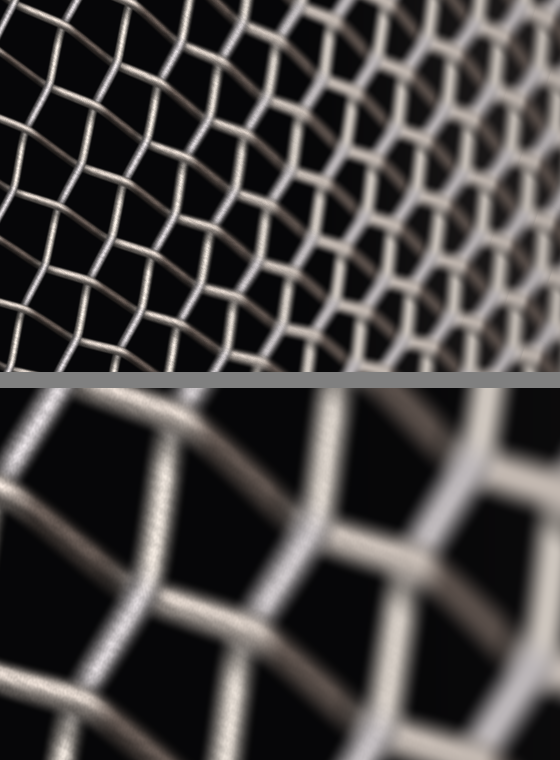
Top: the whole. Bottom: its middle third, enlarged.
Reproduce this texture procedurally as a WebGL 2 fragment shader.

```glsl
#version 300 es
precision highp float;
// Woven steel wire mesh seen at an angle, sharp on the left and defocused to the right.
uniform vec2 u_resolution;
out vec4 fragColor;

const float PI = 3.14159265;

float cross2(vec2 a, vec2 b) { return a.x * b.y - a.y * b.x; }

vec2 gradientAt(vec2 cell) {
  float h = fract(sin(dot(cell, vec2(127.1, 311.7))) * 43758.5);
  return vec2(cos(2.0 * PI * h), sin(2.0 * PI * h));
}

float gradientNoise(vec2 p) {
  vec2 i = floor(p), f = p - i, s = f * f * (3.0 - 2.0 * f);
  vec2 e = vec2(1.0, 0.0);
  float low = mix(dot(gradientAt(i), f), dot(gradientAt(i + e), f - e), s.x);
  float high = mix(dot(gradientAt(i + e.yx), f - e.yx), dot(gradientAt(i + 1.0), f - 1.0), s.x);
  return mix(low, high, s.y);
}

// Height of a crimped wire: nearly straight legs with rounded bends
float crimp(float phase) { return asin(0.94 * cos(PI * phase)) / 1.223; }

// Coverage of a strip of half width r whose edges are blurred by b
float strip(float d, float r, float b) {
  return smoothstep(-b, b, d + r) - smoothstep(-b, b, d - r);
}

// Light across the round wire: a bright core that blur spreads out
float sheen(float n, float blur) {
  float core = mix(0.36, 1.2, exp(-3.0 * n * n));
  return mix(core, 1.0, smoothstep(0.003, 0.017, blur));
}

void main() {
  vec2 p = gl_FragCoord.xy / u_resolution.y;

  // Perspective lattice: u counts steep wires rightward, v counts flat wires downward
  vec2 d = p - vec2(0.386, 0.631);
  vec2 flatStep = vec2(0.1235, -0.0706) - 0.026 * d;
  vec2 steepStep = vec2(-0.047, -0.133);
  float area = cross2(flatStep, steepStep);
  vec2 uv = vec2(cross2(d, steepStep), cross2(flatStep, d)) / area;
  float scale = abs(area) / (1.0 + 0.026 * uv.x);
  vec2 spacing = scale / vec2(length(steepStep), length(flatStep));

  // Slight unevenness of the weave
  uv += 0.035 * vec2(gradientNoise(uv * 0.7 + 3.0), gradientNoise(uv * 0.7 + 19.0));

  // Focus falls off to the right
  float blur = 0.0015 + 0.7 / u_resolution.y + 0.022 * max(p.x - 0.35, 0.0);
  float radius = 0.0105 + 0.0065 * p.x;
  float lift = 0.009 + 0.003 * p.x;
  float grain = 1.0 + 0.16 * gradientNoise(uv * vec2(9.0, 24.0))
              + 0.10 * gradientNoise(uv * vec2(60.0, 45.0));
  grain = mix(grain, 1.0, smoothstep(0.4, 1.0, p.x));

  vec4 steep = vec4(0.0), flat_ = vec4(0.0);
  float steepHeight = 0.0, flatHeight = 0.0;
  for (int k = 0; k < 2; k++) {
    vec2 id = floor(uv) + float(k);
    vec2 phase = uv.yx + id;

    // Steep wire: bright, cooler where it descends
    float z = crimp(phase.x);
    float off = (uv.x - id.x) * spacing.x - lift * z;
    float cover = strip(off, radius, blur);
    float descent = smoothstep(-0.5, 0.5, sin(PI * phase.x));
    vec3 tone = mix(vec3(0.80, 0.77, 0.74), vec3(0.73, 0.71, 0.72), descent);
    tone *= sheen(off / radius - 0.1, blur) * mix(0.6, 1.0, smoothstep(-1.0, -0.4, z));
    steep += vec4(tone, 1.0) * cover;
    steepHeight += z * cover;

    // Flat wire: lit while rising, dark as it dives under the next steep wire
    z = -crimp(phase.y);
    off = (uv.y - id.y) * spacing.y + lift * z;
    cover = strip(off, radius, blur);
    float rising = smoothstep(-0.75, 0.2, sin(PI * phase.y));
    tone = mix(vec3(0.34, 0.30, 0.28), vec3(0.76, 0.72, 0.69), rising);
    tone *= sheen(off / radius + 0.3, blur) * mix(0.55, 1.0, smoothstep(-1.0, -0.4, z));
    flat_ += vec4(tone, 1.0) * cover;
    flatHeight += z * cover;
  }
  steepHeight /= max(steep.a, 0.001);
  flatHeight /= max(flat_.a, 0.001);
  steep /= max(steep.a, 1.0);
  flat_ /= max(flat_.a, 1.0);
  steep.rgb *= grain;
  flat_.rgb *= grain;

  // Weave: the higher wire covers the lower one
  vec3 steepOnTop = steep.rgb + flat_.rgb * (1.0 - steep.a);
  vec3 flatOnTop = flat_.rgb + steep.rgb * (1.0 - flat_.a);
  float soft = 0.1 + 6.0 * blur;
  vec3 mesh = mix(flatOnTop, steepOnTop, smoothstep(-soft, soft, steepHeight - flatHeight));
  float open = (1.0 - steep.a) * (1.0 - flat_.a);
  vec3 backdrop = mix(vec3(0.025, 0.025, 0.03), vec3(0.11, 0.10, 0.10), smoothstep(0.8, 1.5, p.x));

  fragColor = vec4(clamp(mesh + backdrop * open, 0.0, 1.0), 1.0);
}
```
